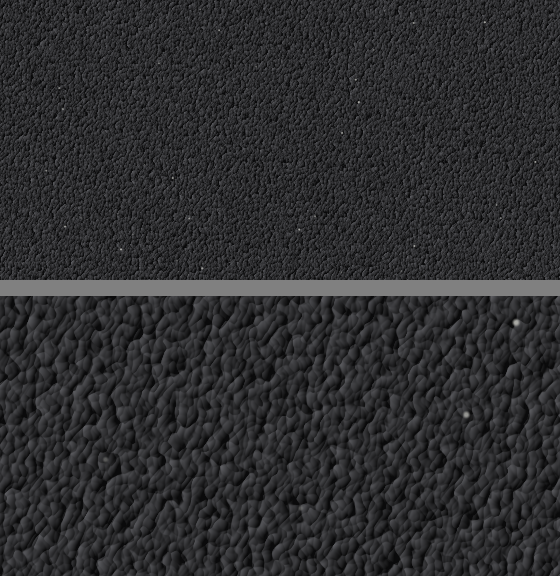
Top: the whole. Bottom: its middle third, enlarged.
Give the GLSL for this texture, as a Shadertoy shader.

```glsl
const vec3 STONE_TINT = vec3(0.985, 0.99, 1.035);
const vec3 SPECK_COLOR = vec3(0.68, 0.68, 0.66);
const vec2 LIGHT_DIR = vec2(-0.86, 0.51);
const float BASE_TONE = 0.179;

vec2 hash2(vec2 p) {
    vec3 q = fract(p.xyx * vec3(0.1031, 0.1030, 0.0973));
    q += dot(q, q.yzx + 33.33);
    return fract((q.xx + q.yz) * q.zy);
}

// Bends the plane so that grains do not line up
vec2 warp(vec2 p, float amount) {
    vec2 bend = sin(p.yx * 1.7 + vec2(0.4, 2.1))
              + 0.6 * sin(p.yx * 3.1 - p * 1.3 + vec2(4.0, 1.2));
    return p + amount * bend;
}

// Soft cellular grains: xy is the surface slope, z the depth of the creases
vec3 grains(vec2 p, float sharpness, float tilt) {
    vec2 cell = floor(p);
    vec2 local = p - cell;
    vec2 slope = vec2(0.0);
    float total = 0.0;
    for (int y = -1; y <= 1; y++) {
        for (int x = -1; x <= 1; x++) {
            vec2 neighbour = vec2(x, y);
            vec2 id = cell + neighbour;
            vec2 offset = local - neighbour - hash2(id);
            float weight = exp(-sharpness * dot(offset, offset));
            slope += weight * (offset + tilt * (hash2(id + 71.0) - 0.5));
            total += weight;
        }
    }
    return vec3(slope / total, -log(total) / sharpness);
}

// Sparse mineral flecks of varied brightness, one candidate per cell
float specks(vec2 uv, float rows, float density) {
    vec2 p = uv * rows;
    vec2 id = floor(p);
    vec2 chance = hash2(id + 19.0);
    vec2 center = mix(vec2(0.15), vec2(0.85), hash2(id + 43.0));
    float radius = mix(0.07, 0.12, chance.y);
    float dotMask = 1.0 - smoothstep(0.2 * radius, radius, length(fract(p) - center));
    return dotMask * step(chance.x, density) * mix(0.25, 1.0, chance.y * chance.y);
}

// Broad, faint changes of tone
float mottling(vec2 uv) {
    return sin(uv.x * 5.3 + 2.0 * sin(uv.y * 3.7)) * sin(uv.y * 6.1 + uv.x * 2.3);
}

void mainImage(out vec4 fragColor, in vec2 fragCoord) {
    vec2 uv = fragCoord / iResolution.y;
    vec2 stretched = uv * vec2(1.2, 1.0);

    // Coarse grains with finer grit on top
    vec3 coarse = grains(warp(stretched * 62.0, 0.22), 15.0, 0.25);
    vec3 fine = grains(warp(stretched * 98.0 + 13.7, 0.18), 13.0, 0.25);

    // Side light on the relief, shade in the creases
    float relief = 0.165 * dot(coarse.xy, LIGHT_DIR) + 0.14 * dot(fine.xy, LIGHT_DIR);
    float crease = 0.05 * (coarse.z - 0.1) + 0.03 * (fine.z - 0.1);
    float tone = BASE_TONE + relief - crease + 0.003 * mottling(uv);

    vec3 color = max(tone, 0.04) * STONE_TINT;
    color = mix(color, SPECK_COLOR, specks(uv, 20.0, 0.07));
    fragColor = vec4(color, 1.0);
}
```
